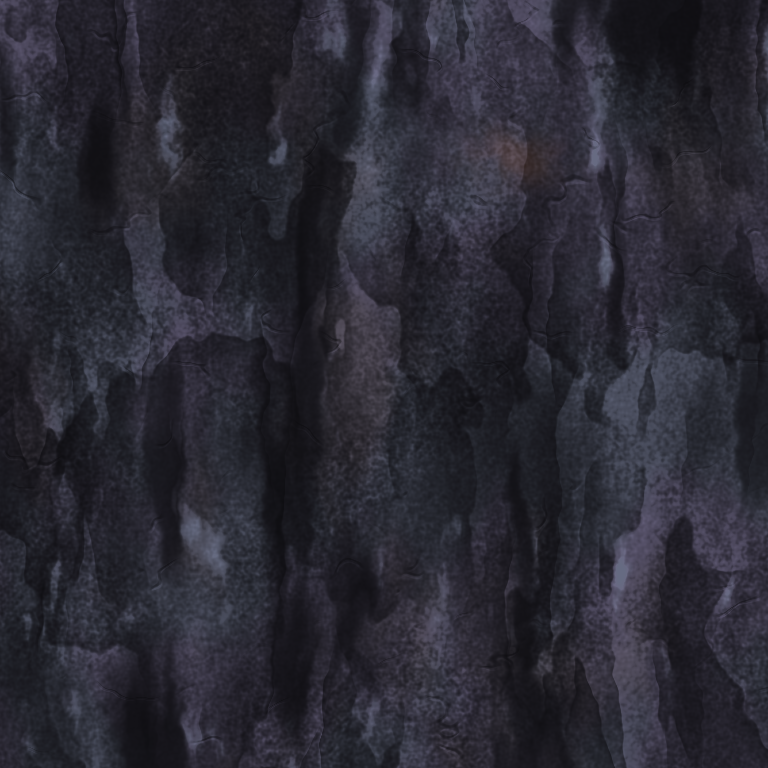
Give the GLSL for this texture, as a Shadertoy shader.

```glsl
// Dark cave wall: upright rock folds with deep crevices, chipped slabs and pale blue glints
#define BASE_TONE 0.162
#define RESPONSE 1.65
#define FOLD_DEPTH 1.45
#define SLAB_RELIEF 0.24
#define CREVICE_DEPTH 0.62
#define GLINT_GAIN 0.80
#define CRACK_DEPTH 0.30
#define ROUGHNESS 0.45
#define GRAIN 0.33
#define SLATE vec3(0.95, 1.00, 1.21)
#define VIOLET vec3(1.02, 0.96, 1.24)
#define UMBER vec3(1.05, 0.97, 1.10)

vec2 hashGradient(vec2 cell) {
    vec3 h = fract(cell.xyx * vec3(0.1031, 0.1030, 0.0973));
    h += dot(h, h.yzx + 33.33);
    return 2.0 * fract((h.xx + h.yz) * h.zy) - 1.0;
}

// Gradient noise around zero
float noise(vec2 p) {
    vec2 i = floor(p), f = fract(p);
    vec2 u = f * f * f * (f * (f * 6.0 - 15.0) + 10.0);
    vec2 e = vec2(0.0, 1.0);
    float low = mix(dot(hashGradient(i), f),
                    dot(hashGradient(i + e.yx), f - e.yx), u.x);
    float high = mix(dot(hashGradient(i + e.xy), f - e.xy),
                     dot(hashGradient(i + e.yy), f - e.yy), u.x);
    return mix(low, high, u.y);
}

float fbm(vec2 p) {
    float sum = 0.0, gain = 0.5;
    for (int i = 0; i < 4; i++) {
        sum += gain * noise(p);
        p = mat2(1.98, 0.16, -0.16, 1.98) * p + 17.3;
        gain *= 0.5;
    }
    return sum;
}

// Overlapping plates: lit along the inner rim, shadowed just outside it
float slabRelief(vec2 p) {
    float relief = 0.0;
    for (int i = 0; i < 4; i++) {
        float layer = float(i);
        vec2 stretch = mix(vec2(7.5, 1.7), vec2(4.5, 3.0), mod(layer, 2.0));
        float field = fbm(p * stretch + layer * vec2(23.7, 41.3) + 5.0);
        float inside = smoothstep(-0.009, 0.009, field);
        float rim = exp(-abs(field) * mix(15.0, 9.0, inside));
        float exposed = smoothstep(-0.10, 0.28, noise(p * 4.5 + layer * 9.1));
        relief += mix(-1.4, 1.0, inside) * rim * exposed;
    }
    return relief;
}

// Broken hairlines, denser towards the top
float cracks(vec2 p, float height) {
    float line = abs(fbm(p * vec2(4.5, 8.0) + 71.0));
    float broken = smoothstep(0.02, 0.25, noise(p * 16.0 + 3.0) + 0.2 * (height - 0.5));
    return (1.0 - smoothstep(0.002, 0.011, line)) * broken;
}

void mainImage(out vec4 fragColor, in vec2 fragCoord) {
    vec2 uv = fragCoord / iResolution.y;

    // Bend the folds gently and chip their outlines
    vec2 p = uv;
    p += 0.05 * vec2(noise(uv * 3.0 + 2.0), noise(uv * 3.0 + 31.0));
    p += 0.014 * vec2(noise(uv * 15.0 + 8.0), noise(uv * 15.0 + 57.0));
    p += 0.008 * vec2(noise(uv * 45.0 + 19.0), noise(uv * 45.0 + 67.0));

    // Large forms, summed as relative light
    float light = 0.7 * fbm(p * vec2(3.0, 2.2) + 13.0);
    light += FOLD_DEPTH * fbm(p * vec2(7.0, 1.5) + 29.0);
    light += SLAB_RELIEF * slabRelief(p);
    float crevice = smoothstep(0.08, 0.18, fbm(p * vec2(8.0, 1.5) + 47.0));
    light -= CREVICE_DEPTH * crevice;

    // Narrow glints and cracks with a pale lower lip
    float glint = smoothstep(0.12, 0.34, fbm(p * vec2(20.0, 8.0) + 83.0));
    light += GLINT_GAIN * glint * (1.0 - crevice);
    light -= CRACK_DEPTH * cracks(p, uv.y);
    light += 0.6 * CRACK_DEPTH * cracks(p + vec2(0.001, 0.004), uv.y);

    // Rough patches and fine grain, quieter inside crevices
    float patches = 0.75 + 0.5 * smoothstep(-0.15, 0.2, noise(uv * 6.0 + 37.0));
    float surface = ROUGHNESS * fbm(p * vec2(30.0, 20.0))
                  + GRAIN * (noise(uv * 115.0) + noise(uv * 200.0 + 7.0));
    light += surface * patches * (1.0 - 0.5 * crevice);

    // Exponential response keeps the shadows dense and the lights rare
    float tone = 0.04 + (BASE_TONE - 0.04) * exp(RESPONSE * light);
    tone = min(tone, 0.29 + 0.35 * max(tone - 0.29, 0.0));
    tone = min(tone, 0.42);

    // Mineral tints
    float cool = smoothstep(-0.10, 0.10, fbm(uv * vec2(5.0, 3.5) + 61.0));
    float earthy = smoothstep(0.02, 0.22, fbm(p * vec2(5.0, 3.0) + 97.0));
    vec3 tint = mix(VIOLET, SLATE, max(cool, glint));
    tint = mix(tint, UMBER, 0.75 * earthy * (1.0 - glint));
    tint = mix(tint, VIOLET, 0.6 * (1.0 - smoothstep(0.08, 0.14, tone)));
    vec3 color = tone * tint;

    // One faint iron stain below a ledge
    vec2 stain = (p - vec2(0.66, 0.785)) / vec2(0.06, 0.03);
    float rust = exp(-dot(stain, stain)) * smoothstep(-0.2, 0.2, fbm(uv * 18.0) + 0.06);
    color += vec3(0.085, 0.030, -0.010) * rust;

    fragColor = vec4(clamp(color, 0.0, 1.0), 1.0);
}
```
